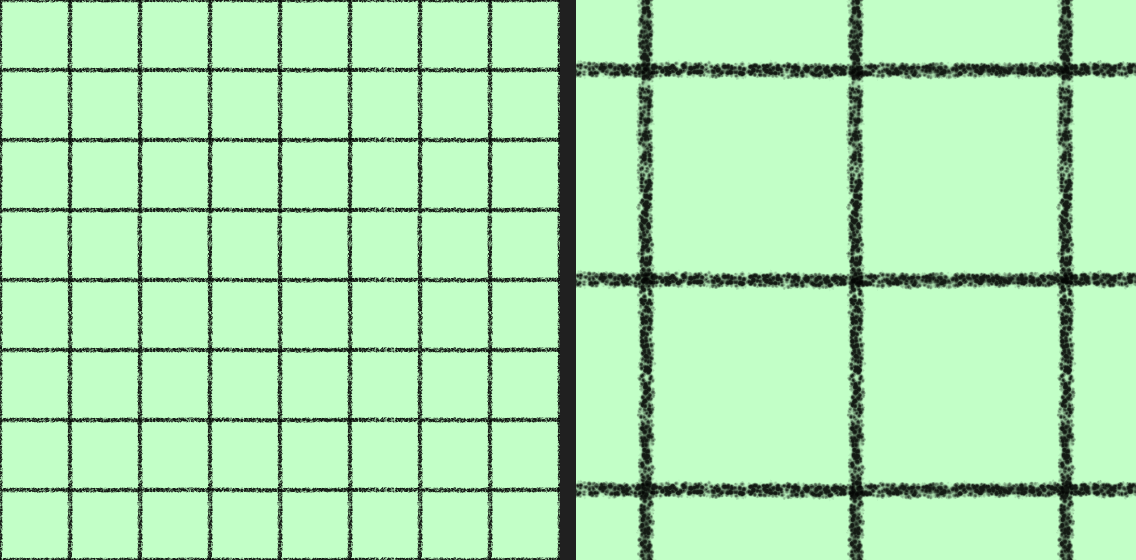
Left: the whole. Right: its middle third, enlarged.
A three.js fragment shader for this pattern:

```glsl
varying vec2 vUv;

const float REPEATS = 8.0;          // squares across and down
const float HALF_WIDTH = 0.0034;    // half the stroke width
const float EDGE_SOFTNESS = 0.0016;
const float EDGE_ROUGHNESS = 0.0038;
const float WOBBLE = 0.0006;        // sideways drift of a stroke
const float FINE_CELLS = 400.0;     // grains along a stroke, whole for wrapping
const float COARSE_CELLS = 180.0;   // clumps along a stroke, whole for wrapping
const float COARSE_SHARE = 0.5;
const float GRAIN_WEAR = 0.72;
const float PRESSURE_CHANGE = 0.4;  // slow change of wear along a stroke
const float INK_OPACITY = 0.91;
const vec3 PAPER = vec3(0.76, 1.0, 0.78);
const vec3 INK = vec3(0.01, 0.015, 0.01);
const float TAU = 6.2831853;

vec2 hash2(vec2 p) {
  vec3 q = fract(p.xyx * vec3(0.1031, 0.1030, 0.0973));
  q += dot(q, q.yzx + 33.33);
  return fract((q.xx + q.yz) * q.zy);
}

// Distance to the nearest grain centre, wrapping along x
float cellNoise(vec2 p, float cells, float seed) {
  p *= cells;
  vec2 cell = floor(p);
  vec2 local = fract(p);
  float nearest = 2.0;
  for (int j = -1; j <= 1; j++) {
    for (int i = -1; i <= 1; i++) {
      vec2 offset = vec2(float(i), float(j));
      vec2 id = cell + offset;
      id.x = mod(id.x, cells);
      vec2 toGrain = offset + hash2(id + seed) - local;
      nearest = min(nearest, dot(toGrain, toGrain));
    }
  }
  return sqrt(nearest);
}

// Periodic layered sines, roughly -1 to 1
float waves(float t, float seed) {
  float a = t * TAU;
  return 0.40 * sin(3.0 * a + seed)
       + 0.30 * sin(17.0 * a + seed * 2.3)
       + 0.30 * sin(41.0 * a + seed * 3.1);
}

// Ink coverage of the parallel charcoal strokes
float strokes(float along, float across, float seed) {
  float offset = (fract(across * REPEATS + 0.5) - 0.5) / REPEATS;
  vec2 place = vec2(along, offset);
  float grain = mix(cellNoise(place, FINE_CELLS, seed),
                    cellNoise(place, COARSE_CELLS, seed + 5.0), COARSE_SHARE);
  float dist = abs(offset + WOBBLE * waves(along, seed));
  dist += (grain - 0.45) * EDGE_ROUGHNESS;
  float body = 1.0 - smoothstep(HALF_WIDTH - EDGE_SOFTNESS,
                                HALF_WIDTH + EDGE_SOFTNESS, dist);
  float pressure = 1.0 + PRESSURE_CHANGE * waves(along, seed + 1.7);
  float wear = GRAIN_WEAR * pressure * smoothstep(0.28, 0.82, grain);
  return INK_OPACITY * body * (1.0 - clamp(wear, 0.0, 1.0));
}

void main() {
  float horizontal = strokes(vUv.x, vUv.y, 11.0);
  float vertical = strokes(vUv.y, vUv.x, 47.0);
  // Crossing strokes build up darker
  float coverage = 1.0 - (1.0 - horizontal) * (1.0 - vertical);
  gl_FragColor = vec4(mix(PAPER, INK, coverage), 1.0);
}
```
